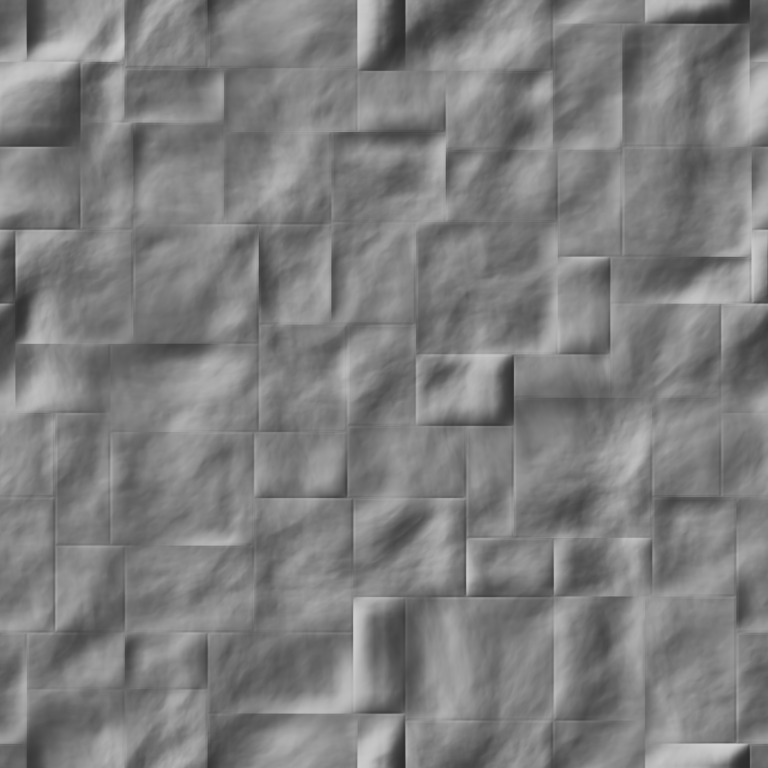
This texture map is drawn by a WebGL 2 fragment shader. Its source:

```glsl
#version 300 es
precision highp float;
// Grey relief of a wall of irregular rectangular stones, lit from the upper left; tiles.

#define GRID 8.0            // blocks per side, must be even
#define JITTER 0.36         // wander of the joints inside their cells
#define BEVEL 0.028         // width of the sloping block rims
#define BLOCK_HEIGHT 0.0075 // strongest step of a block
#define JOINT_DEPTH 0.00011
#define JOINT_WIDTH 0.0035
#define WALL_SLOPE 0.078    // roughness running across the blocks
#define STONE_SLOPE 0.062   // roughness of each single block
#define GAIN 0.58           // slope kept by each finer octave
#define CREASE 0.6          // sharpness of the ridges
#define WARP 0.05
#define MID_GREY 0.495

uniform vec2 u_resolution;
out vec4 fragColor;

// Integer hash of a lattice point, giving two values from 0 to 1
vec2 hash2(vec2 cell) {
    uvec2 v = uvec2(cell) * 1664525u + 1013904223u;
    v.x += v.y * 1664525u;
    v.y += v.x * 1664525u;
    v ^= v >> 16u;
    v.x += v.y * 1664525u;
    v.y += v.x * 1664525u;
    v ^= v >> 16u;
    return vec2(v & 65535u) / 65535.0;
}

// Gradient noise that wraps after a whole number of cells
float corner(vec2 cell, vec2 offset, float period) {
    return dot(hash2(mod(cell, period)) * 2.0 - 1.0, offset);
}

float noise(vec2 p, float period) {
    vec2 i = floor(p), f = p - i;
    vec2 w = f * f * f * (f * (f * 6.0 - 15.0) + 10.0);
    vec2 x = vec2(1, 0), y = vec2(0, 1);
    return mix(mix(corner(i, f, period), corner(i + x, f - x, period), w.x),
               mix(corner(i + y, f - y, period), corner(i + 1.0, f - 1.0, period), w.x), w.y);
}

// Lumpy rock surface with creases
float rock(vec2 p, float slope) {
    float height = 0.0, freq = 7.0;
    for (int i = 0; i < 5; i++) {
        float n = noise(p * freq + 3.7 * float(i), freq);
        height += slope / freq * (n - CREASE * sqrt(n * n + 0.002));
        freq *= 2.0;
        slope *= GAIN;
    }
    return height;
}

// Joints: even cells hold a vertical line, odd cells a horizontal one
bool isEven(vec2 cell) {
    return mod(cell.x + cell.y, 2.0) < 0.5;
}

float joint(vec2 cell) {
    return 0.5 + JITTER * (hash2(mod(cell, GRID)).x * 2.0 - 1.0);
}

// Each lattice point owns one block, bounded by the joints of the four cells around it
vec2 blockAt(vec2 p) {
    vec2 cell = floor(p), f = p - cell;
    bool upright = isEven(cell);
    float side = step(joint(cell), upright ? f.x : f.y);
    vec2 axis = upright ? vec2(1, 0) : vec2(0, 1);
    float other = step(joint(cell + axis * (side * 2.0 - 1.0)), upright ? f.y : f.x);
    return cell + (upright ? vec2(side, other) : vec2(other, side));
}

vec2 edgeDistance(vec2 p, vec2 block) {
    float ne = joint(block), nw = joint(block - vec2(1, 0));
    float sw = joint(block - 1.0), se = joint(block - vec2(0, 1));
    bool even = isEven(block);
    vec2 low = block - 1.0 + (even ? vec2(sw, se) : vec2(nw, sw));
    vec2 high = block + (even ? vec2(ne, nw) : vec2(se, ne));
    return min(p - low, high - p) / GRID;
}

// Height of the wall: shared roughness, unevenly raised blocks and fine joints
float wall(vec2 p) {
    vec2 block = blockAt(p * GRID);
    vec2 rim = edgeDistance(p * GRID, block);
    vec2 random = hash2(mod(block, GRID) + 40.0);
    vec2 t = clamp(rim / BEVEL, 0.0, 1.0);
    vec2 bevel = t * (2.0 - t);

    vec2 bent = p + WARP * vec2(noise(p * 5.0, 5.0), noise(p * 5.0 + 2.5, 5.0));
    float lift = mix(-0.7, 1.0, random.x);
    float uneven = 1.0 + 3.0 * noise(p * 7.0, 7.0);
    float raised = BLOCK_HEIGHT * lift * lift * lift * uneven;
    float stone = raised + rock(bent + random * 7.0, STONE_SLOPE);
    float groove = 1.0 - smoothstep(0.0, JOINT_WIDTH, min(rim.x, rim.y));
    return rock(bent, WALL_SLOPE) + stone * bevel.x * bevel.y - JOINT_DEPTH * uneven * groove;
}

void main() {
    vec2 p = gl_FragCoord.xy / u_resolution;

    // Shade by the slope along the light
    vec2 light = vec2(0.8, -0.6);
    float reach = 0.0012;
    float slope = (wall(p + light * reach) - wall(p - light * reach)) / (2.0 * reach);
    float grey = MID_GREY + 0.34 * tanh(slope / 0.34);
    fragColor = vec4(vec3(grey), 1.0);
}
```
